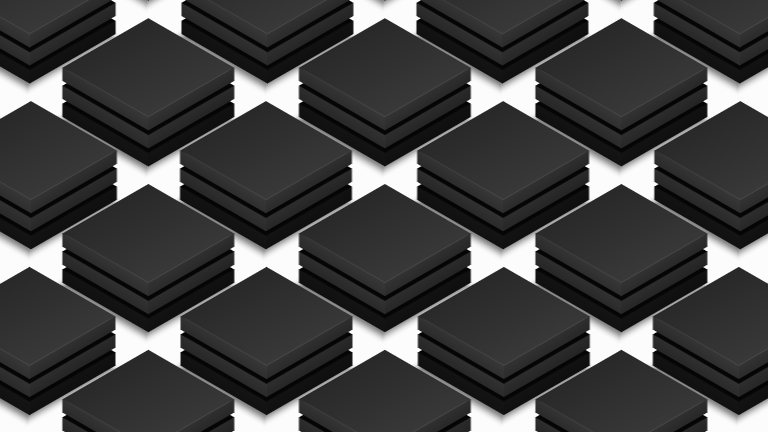
This pattern is drawn by a Shadertoy shader. Its source:

```glsl
// Staggered rows of dark three-slab isometric stacks on a white floor with soft shadows.

// All lengths are fractions of the canvas height.
const vec2 PERIOD = vec2(0.5475, 0.3838);     // spacing of one lattice
const vec2 ORIGIN = vec2(0.002, -0.0405);     // top-face centre of the middle stack
const vec2 HALF_FACE = vec2(0.199, 0.1146);   // half diagonals of a slab
const float THICKNESS = 0.0305;
const float PITCH = 0.0417;                   // vertical step between slabs
const float CELL_DROP = 0.065;                // cell centre below the top face
const int SLABS = 3;

float diamond(vec2 p, vec2 halfSize) {
    vec2 q = abs(p) / halfSize;
    return (q.x + q.y - 1.0) * halfSize.x * halfSize.y / length(halfSize);
}

// Outline of a diamond swept straight down by a height
float prism(vec2 p, vec2 halfSize, float height) {
    p.y -= clamp(p.y, -height, 0.0);
    return diamond(p, halfSize);
}

float coverage(float d, float pixel) {
    return clamp(0.5 - d / pixel, 0.0, 1.0);
}

// Position relative to the top-face centre of the nearest stack
vec2 stackLocal(vec2 p, vec2 origin, float wobble) {
    vec2 q = p - origin;
    vec2 id = floor((q + vec2(0.0, CELL_DROP)) / PERIOD + 0.5);
    q -= id * PERIOD;
    q.x -= wobble * sin(id.x * 2.3 + id.y * 4.1);
    return q;
}

float floorShadow(vec2 p) {
    float drop = PITCH * float(SLABS - 1) + THICKNESS;
    float d = diamond(p + vec2(0.005, drop + 0.009), HALF_FACE);
    float fade = 1.0 - smoothstep(-0.012, 0.024, d);
    return 0.5 * fade * fade;
}

// Satin top: darker at the back left, lighter toward the front right
float topShade(vec2 p) {
    vec2 q = p / HALF_FACE;
    return 0.19 + 0.028 * q.x - 0.032 * q.y;
}

// Side faces darken down the stack and toward their lower edge
float sideShade(vec2 p, float level) {
    float along = abs(p.x) / HALF_FACE.x;
    float frontEdge = -HALF_FACE.y * (1.0 - along);
    float depth = clamp((frontEdge - p.y) / THICKNESS, 0.0, 1.0);
    float base = level < 0.5 ? 0.205 : (level < 1.5 ? 0.185 : 0.075);
    float facing = p.x < 0.0 ? 1.0 : 0.92;
    return base * facing * (1.06 - 0.16 * depth - 0.1 * along);
}

float drawStack(float shade, vec2 p, float pixel) {
    for (int i = SLABS - 1; i >= 0; i--) {
        float level = float(i);
        vec2 q = p + vec2(0.0, PITCH * level);
        float face = diamond(q, HALF_FACE);
        float top = i == 0 ? topShade(q) : 0.018;
        float slab = mix(sideShade(q, level), top, coverage(face, pixel));

        // Thin light on the front bevel
        float bevel = coverage(abs(face + 0.001) - 0.001, pixel);
        float front = 1.0 - smoothstep(-0.01, 0.0, q.y);
        slab += bevel * front * (i == 0 ? 0.065 : 0.025);

        shade = mix(shade, slab, coverage(prism(q, HALF_FACE, THICKNESS), pixel));
    }
    return shade;
}

void mainImage(out vec4 fragColor, in vec2 fragCoord) {
    float pixel = 1.0 / iResolution.y;
    vec2 p = (fragCoord - 0.5 * iResolution.xy) * pixel;

    // Two lattices, the second shifted by half a period
    vec2 evenStack = stackLocal(p, ORIGIN, 0.0);
    vec2 oddStack = stackLocal(p, ORIGIN + 0.5 * PERIOD, 0.002);

    // Floor first, then both sets of stacks
    float shade = 0.99;
    shade *= 1.0 - floorShadow(evenStack);
    shade *= 1.0 - floorShadow(oddStack);
    shade = drawStack(shade, evenStack, pixel);
    shade = drawStack(shade, oddStack, pixel);

    fragColor = vec4(vec3(shade), 1.0);
}
```
